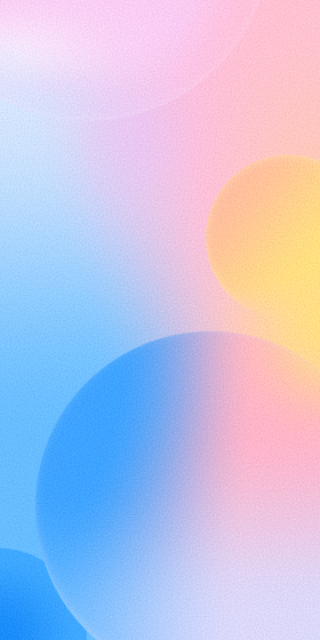
Give the GLSL for this background, as a Shadertoy shader.

```glsl
// Soft pastel gradient with four large translucent discs and a fine grain.
// Every layer is a blend of smooth ramps and Gaussian glows; disc edges come
// from distance functions. Units: canvas width = 1, origin at lower left.

// Discs: centre x, centre y, radius
const vec3 ORCHID_DISC = vec3(0.273, 2.195, 0.573);
const vec3 AMBER_DISC  = vec3(0.901, 1.258, 0.258);
const vec3 BLUE_DISC   = vec3(0.658, 0.417, 0.548);
const vec3 CORNER_DISC = vec3(-0.008, 0.008, 0.279);

// Palette
const vec3 SKY      = vec3(0.40, 0.74, 1.00);
const vec3 MIST     = vec3(0.84, 0.90, 0.99);
const vec3 PINK     = vec3(1.00, 0.75, 0.85);
const vec3 PEACH    = vec3(1.00, 0.79, 0.72);
const vec3 YELLOW   = vec3(1.00, 0.88, 0.50);
const vec3 CORAL    = vec3(1.00, 0.74, 0.62);
const vec3 ORCHID   = vec3(0.98, 0.80, 0.96);
const vec3 LILAC    = vec3(0.90, 0.77, 0.98);
const vec3 MILK     = vec3(0.97, 0.93, 0.99);
const vec3 HAZE     = vec3(0.83, 0.86, 0.99);
const vec3 AZURE    = vec3(0.24, 0.64, 1.00);
const vec3 ROSE     = vec3(1.00, 0.70, 0.79);
const vec3 LAVENDER = vec3(0.86, 0.85, 0.98);
const vec3 DEEP     = vec3(0.10, 0.55, 0.98);

const float RIM_WIDTH   = 0.012;
const float GRAIN_SCALE = 200.0;
const float GRAIN_LEVEL = 0.055;

vec2 hashGradient(vec2 cell) {
    vec3 q = fract(cell.xyx * vec3(0.1031, 0.1030, 0.0973));
    q += dot(q, q.yzx + 33.33);
    return fract((q.xx + q.yz) * q.zy) * 2.0 - 1.0;
}

float gradientNoise(vec2 p) {
    vec2 i = floor(p), f = fract(p);
    vec2 u = f * f * (3.0 - 2.0 * f);
    vec2 e = vec2(0.0, 1.0);
    float a = dot(hashGradient(i), f);
    float b = dot(hashGradient(i + e.yx), f - e.yx);
    float c = dot(hashGradient(i + e.xy), f - e.xy);
    float d = dot(hashGradient(i + e.yy), f - e.yy);
    return mix(mix(a, b, u.x), mix(c, d, u.x), u.y);
}

float glow(vec2 p, vec2 centre, vec2 spread) {
    vec2 q = (p - centre) / spread;
    return exp(-dot(q, q));
}

float discDistance(vec2 p, vec3 disc) {
    return length(p - disc.xy) - disc.z;
}

float coverage(float d) {
    float soft = 0.0015 + 0.75 / iResolution.x;
    return 1.0 - smoothstep(-soft, soft, d);
}

// Light that gathers just inside a disc edge
float rim(float d) {
    return exp(min(d, 0.0) / RIM_WIDTH);
}

vec3 backdrop(vec2 p) {
    vec3 cool = mix(SKY, MIST, smoothstep(0.6, 1.75, p.y));
    float warmth = smoothstep(0.55, 1.0, p.x) * (1.0 - 0.75 * smoothstep(1.35, 2.0, p.y));
    vec3 warm = mix(PINK, PEACH, warmth);
    float front = 0.40 + 0.28 * (1.48 - p.y);
    vec3 col = mix(cool, warm, smoothstep(front - 0.28, front + 0.25, p.x));
    col = mix(col, LILAC, 0.6 * glow(p, vec2(0.42, 1.58), vec2(0.18, 0.28)));
    return mix(col, YELLOW, 0.95 * glow(p, vec2(1.03, 1.0), vec2(0.24, 0.22)));
}

vec3 orchidFill(vec2 p) {
    vec3 col = mix(ORCHID, PINK, 0.7 * smoothstep(0.5, 0.85, p.x));
    col = mix(col, MILK, 0.85 * glow(p, vec2(0.02, 1.82), vec2(0.28, 0.13)));
    return mix(col, HAZE, 0.9 * glow(p, vec2(0.15, 1.63), vec2(0.25, 0.13)));
}

vec3 amberFill(vec2 p) {
    float t = dot(p - AMBER_DISC.xy, vec2(0.8, -0.6)) / AMBER_DISC.z;
    return mix(CORAL, YELLOW, smoothstep(-1.05, 0.55, t));
}

vec3 blueFill(vec2 p) {
    float lift = smoothstep(0.0, 0.8, p.y);
    float front = smoothstep(mix(0.10, 0.35, lift), mix(0.76, 0.81, lift), p.x);
    vec3 warm = mix(LAVENDER, ROSE, smoothstep(0.05, 0.70, p.y));
    vec3 cool = mix(vec3(0.42, 0.73, 1.0), AZURE, smoothstep(0.0, 0.5, p.y));
    vec3 col = mix(cool, warm, front);
    return mix(col, YELLOW, 0.9 * glow(p, vec2(1.05, 0.93), vec2(0.20, 0.19)));
}

void mainImage(out vec4 fragColor, in vec2 fragCoord) {
    vec2 p = fragCoord / iResolution.x;
    vec3 col = backdrop(p);

    // Orchid disc, upper left, thinning towards its edge
    float d = discDistance(p, ORCHID_DISC);
    float solid = 1.0 - 0.65 * smoothstep(-0.22, 0.0, d);
    vec3 fill = mix(col, orchidFill(p), solid);
    col = mix(col, mix(fill, MILK, 0.18 * rim(d)), coverage(d));

    // Amber disc, dissolving into the backdrop at its lower right
    d = discDistance(p, AMBER_DISC);
    solid = smoothstep(0.98, 1.16, p.y + 0.15 * (0.9 - p.x));
    fill = mix(amberFill(p), vec3(1.0, 0.90, 0.76), 0.4 * rim(d));
    col = mix(col, fill, coverage(d) * solid);

    // Deep blue disc in the corner
    d = discDistance(p, CORNER_DISC);
    fill = mix(DEEP, vec3(0.25, 0.66, 1.0), smoothstep(-0.26, 0.0, d));
    col = mix(col, fill, coverage(d));

    // Large blue disc, brightest along its lower left edge
    d = discDistance(p, BLUE_DISC);
    float edgeLight = mix(0.32, 0.12, smoothstep(0.1, 0.6, p.y));
    col = mix(col, mix(blueFill(p), MIST, edgeLight * rim(d)), coverage(d));

    // Fine grain
    float grain = gradientNoise(p * GRAIN_SCALE) + 0.6 * gradientNoise(p * GRAIN_SCALE * 1.9 + 7.3);
    fragColor = vec4(clamp(col + GRAIN_LEVEL * grain, 0.0, 1.0), 1.0);
}
```
